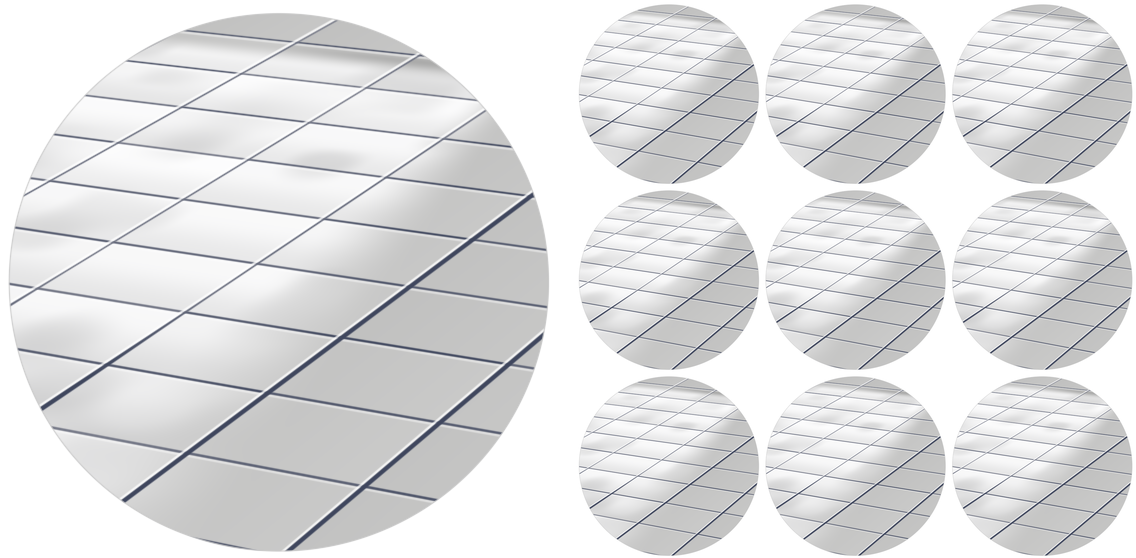
Left, the tile; right, the same tile 3 across and 3 down.
Reproduce this texture procedurally as a Shadertoy shader.

```glsl
// Glossy pale floor tiles in perspective, seen through a round window on white.

const vec3 PAPER = vec3(1.0);
const vec3 GLOSS = vec3(0.965, 0.965, 0.967);
const vec3 SHADE = vec3(0.775, 0.775, 0.772);
const vec3 SEAM_DARK = vec3(0.25, 0.28, 0.37);
const vec3 SEAM_PALE = vec3(0.51, 0.52, 0.57);
const vec3 RIM = vec3(0.74);

// Perspective plane: each vec3 is a linear form in (x, y, 1).
const vec3 DEPTH = vec3(0.0611, -1.0, 1.9805);
const vec3 COLUMNS = vec3(6.210, -11.943, 6.4274);
const vec3 ROWS = vec3(-2.5045, -25.125, 12.288);

float hash(vec2 p) {
    return fract(sin(dot(p, vec2(12.9898, 78.233))) * 43758.5453);
}

float valueNoise(vec2 p) {
    vec2 cell = floor(p);
    vec2 f = fract(p);
    f = f * f * (3.0 - 2.0 * f);
    float low = mix(hash(cell), hash(cell + vec2(1, 0)), f.x);
    float high = mix(hash(cell + vec2(0, 1)), hash(cell + vec2(1, 1)), f.x);
    return mix(low, high, f.y);
}

// Grid coordinate in x, its gradient on the canvas in yz.
vec3 projectCoord(vec2 p, vec3 form) {
    float depth = dot(DEPTH, vec3(p, 1.0));
    float value = dot(form, vec3(p, 1.0)) / depth;
    return vec3(value, (form.xy - value * DEPTH.xy) / depth);
}

// Signed canvas distance to the nearest whole grid line.
float lineDistance(vec3 coord) {
    return (coord.x - round(coord.x)) / length(coord.yz);
}

float stripe(float dist, float halfWidth, float blur) {
    return 1.0 - smoothstep(-blur, blur, abs(dist) - halfWidth);
}

// How far the point lies outside the reflected light, 0 to 1.
float shadowAmount(vec2 grid) {
    float edge = 3.05 + 0.14 * (grid.y - 2.7);
    float softness = 0.12 + 0.045 * grid.y;
    float side = smoothstep(edge - softness, edge + softness, grid.x);
    float far = 1.0 - smoothstep(1.15, 1.65, grid.y);
    return max(side, far);
}

vec3 tileColor(vec2 grid, float shadow) {
    vec2 tile = floor(grid);
    vec2 local = fract(grid);
    // Each tile dulls toward its near edge and catches cloudy reflections.
    float dull = 0.06 * smoothstep(0.25, 0.95, local.y) + 0.03 * hash(tile);
    dull += 0.07 * smoothstep(0.5, 0.95, valueNoise(grid * vec2(2.0, 1.3)));
    dull += 0.04 * smoothstep(6.0, 9.0, grid.y);
    vec3 bright = GLOSS + 0.025 - dull;
    vec3 dark = SHADE + 0.02 * (hash(tile + 7.0) - 0.5) + 0.025 * (local.x - 0.5);
    // Darker streak where the far light ends.
    float streak = smoothstep(0.95, 1.2, grid.y) * (1.0 - smoothstep(1.2, 1.6, grid.y));
    dark -= 0.09 * streak * smoothstep(0.8, 2.0, grid.x);
    return mix(bright, dark, shadow);
}

// A dark groove with a light bevel on one side.
vec3 addSeam(vec3 color, float dist, float halfWidth, float bevelSide,
             float bevel, float darkness, float blur) {
    float bevelHalf = 0.0022;
    float bevelDist = dist - bevelSide * (halfWidth + bevelHalf);
    color = mix(color, PAPER, bevel * stripe(bevelDist, bevelHalf, blur));
    vec3 groove = mix(SEAM_PALE, SEAM_DARK, darkness);
    return mix(color, groove, stripe(dist, halfWidth, blur));
}

vec3 floorColor(vec2 p, float blur) {
    vec3 column = projectCoord(p, COLUMNS);
    vec3 row = projectCoord(p, ROWS);
    vec2 grid = vec2(column.x, row.x);
    float shadow = shadowAmount(grid);
    vec3 color = tileColor(grid, shadow);

    // Rows: thin seams whose tone varies by segment.
    float rowTone = hash(vec2(floor(grid.x), round(grid.y)));
    float rowDark = clamp(0.15 + 0.6 * rowTone + 0.35 * shadow, 0.0, 1.0);
    float rowHalf = 0.0011 + 0.00013 * grid.y;
    color = addSeam(color, lineDistance(row), rowHalf, 1.0, 0.45, rowDark, blur);

    // Columns: seams widen toward the viewer.
    float columnTone = hash(vec2(round(grid.x), floor(grid.y)) + 31.0);
    float nearness = smoothstep(2.8, 4.2, grid.x) + smoothstep(6.5, 9.0, grid.y);
    float columnDark = clamp(0.1 + 0.35 * columnTone + 0.8 * nearness, 0.0, 1.0);
    float columnHalf = 0.0013 + 0.0026 * min(nearness, 1.0);
    return addSeam(color, lineDistance(column), columnHalf, -1.0, 0.8, columnDark, blur);
}

void mainImage(out vec4 fragColor, in vec2 fragCoord) {
    vec2 p = fragCoord / iResolution.xy - 0.5;
    float blur = 1.0 / min(iResolution.x, iResolution.y);

    // Round window with a fine rim; the white margin wraps on every side.
    float edge = length(p - vec2(-0.002, -0.006)) - 0.4815;
    float inside = 1.0 - smoothstep(-blur, blur, edge);
    vec3 color = mix(PAPER, floorColor(p, blur), inside);
    color = mix(color, RIM, 0.8 * stripe(edge, 0.0008, blur));
    fragColor = vec4(color, 1.0);
}
```
